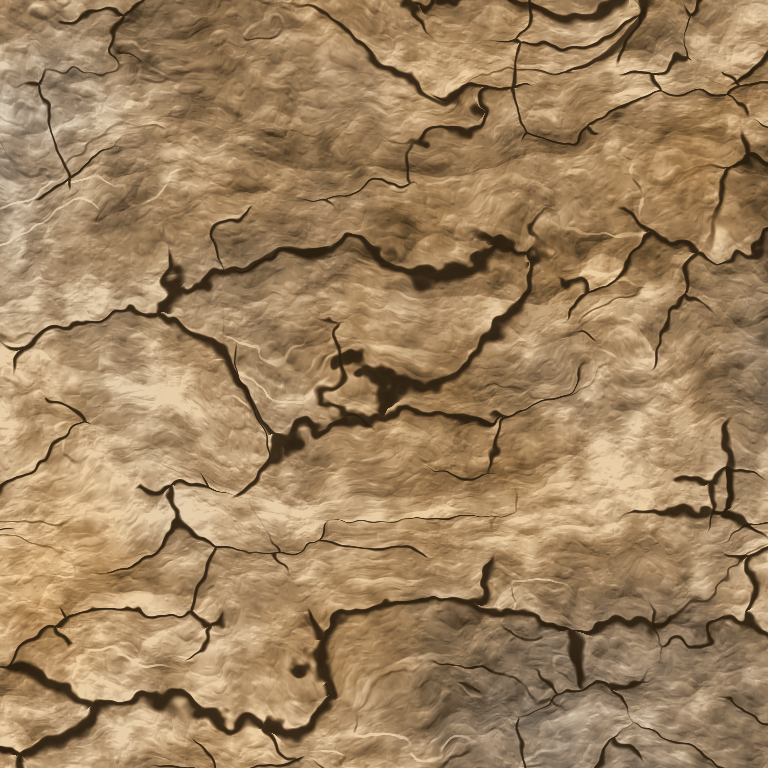
Give the GLSL for this texture, as a WebGL 1 fragment shader.

```glsl
precision highp float;
// Weathered sandstone face: creased, flaking relief lit from above, with
// pale and dark stains. Jagged cracks follow the edges of stretched, warped
// Voronoi plates; a noise mask breaks them up and tapers them.

#define BASE_TONE 0.655
#define RELIEF_GAIN 0.020
#define FLAKE_HEIGHT 0.055
#define PATCH_GAIN 0.45
#define GRAIN_GAIN 0.30
#define PALE_GAIN 0.15
#define STAIN_GAIN 0.09
#define CRACK_WIDTH 0.012
#define CRACK_SLOPE 0.22
#define WARP 0.22

uniform vec2 u_resolution;

const vec3 SHADOW_BROWN = vec3(0.17, 0.12, 0.06);
const vec3 SANDSTONE = vec3(0.65, 0.53, 0.39);
const vec3 PALE_SAND = vec3(0.86, 0.76, 0.62);

float hash(vec2 p) {
  vec3 q = fract(p.xyx * 0.1031);
  q += dot(q, q.yzx + 33.33);
  return fract((q.x + q.y) * q.z);
}

float noise(vec2 p) {
  vec2 i = floor(p), f = fract(p);
  f = f * f * f * (f * (f * 6.0 - 15.0) + 10.0);
  float low = mix(hash(i), hash(i + vec2(1, 0)), f.x);
  float high = mix(hash(i + vec2(0, 1)), hash(i + vec2(1, 1)), f.x);
  return mix(low, high, f.y);
}

const mat2 OCTAVE = mat2(1.6, 1.2, -1.2, 1.6);

float fbm(vec2 p) {
  float sum = 0.0, amp = 0.5;
  for (int i = 0; i < 5; i++) {
    sum += amp * noise(p);
    p = OCTAVE * p + 17.3;
    amp *= 0.5;
  }
  return sum / 0.97;
}

// Creased ground plus thin flakes that rise slowly and break off sharply.
float rockHeight(vec2 p) {
  vec2 q = p * vec2(5.0, 7.0);
  float sum = 0.0, amp = 0.5;
  for (int i = 0; i < 6; i++) {
    float n = noise(q);
    sum += amp * mix(n, abs(2.0 * n - 1.0), 0.4);
    q = OCTAVE * q + 9.1;
    amp *= 0.5;
  }
  float level = fbm(p * vec2(3.0, 5.0) + 51.0) * 6.0;
  float rise = fract(level);
  float flake = rise - smoothstep(0.92, 1.0, rise);
  float flaking = smoothstep(0.45, 0.75, noise(p * 6.0 + 23.0));
  return sum + FLAKE_HEIGHT * flaking * flake;
}

vec2 cellPoint(vec2 cell) {
  return cell + 0.1 + 0.8 * vec2(hash(cell), hash(cell + 71.7));
}

// x: distance to the plate edge, y: upward part of the way to the neighbour,
// z: random value of the plate.
vec3 plateEdge(vec2 p) {
  vec2 home = floor(p), nearCell = home, nearVec = vec2(9.0);
  for (int y = -1; y <= 1; y++)
    for (int x = -1; x <= 1; x++) {
      vec2 cell = home + vec2(x, y);
      vec2 r = cellPoint(cell) - p;
      if (dot(r, r) < dot(nearVec, nearVec)) { nearVec = r; nearCell = cell; }
    }
  vec3 edge = vec3(9.0, 0.0, hash(nearCell + 5.5));
  for (int y = -2; y <= 2; y++)
    for (int x = -2; x <= 2; x++) {
      vec2 r = cellPoint(nearCell + vec2(x, y)) - p;
      vec2 across = r - nearVec;
      if (dot(across, across) > 0.0001) {
        vec2 dir = normalize(across);
        float d = dot(0.5 * (r + nearVec), dir);
        if (d < edge.x) edge.xy = vec2(d, dir.y);
      }
    }
  return edge;
}

// Darkens the tone under each overhang and lights the lip above it.
float addCracks(float tone, vec2 p, vec2 scale, float width, float seed) {
  vec3 edge = plateEdge(p * scale + seed);
  float d = edge.x / scale.y;
  float mask = smoothstep(0.43, 0.75, noise(p * scale * 1.1 + seed * 3.0));
  float under = smoothstep(-0.2, 0.7, edge.y);
  float w = width * mask * mix(0.25, 1.0, under) * (0.3 + noise(p * 14.0 + seed));
  float gap = smoothstep(0.0, 0.4, mask) * (1.0 - smoothstep(w * 0.4, w + 0.0015, d));
  tone += (edge.z - 0.5) * 0.07 * mask;
  tone += mask * (0.08 * (1.0 - under) * exp(-d / 0.008) - 0.13 * under * exp(-d / 0.016));
  return mix(tone, 0.16, 0.9 * gap);
}

void main() {
  vec2 p = gl_FragCoord.xy / min(u_resolution.x, u_resolution.y);
  vec2 bend = vec2(fbm(p * 5.0 + 3.0), fbm(p * 5.0 + 37.0)) - 0.5;

  // Relief light: slope towards a sun above and slightly to the left.
  vec2 q = p + 0.1 * bend;
  vec2 sun = vec2(-0.35, 0.94) * 0.002;
  float slope = (rockHeight(q) - rockHeight(q + sun)) / 0.002;
  float tone = BASE_TONE + clamp(slope * RELIEF_GAIN, -0.27, 0.18);

  // Broad patches, grain, pale crust and dark stains.
  float crumbs = fbm(p * 18.0 + 61.0);
  tone += (fbm(q * 3.0 + 11.0) - 0.5) * PATCH_GAIN;
  tone += (fbm(p * 45.0 + 7.0) - 0.5) * GRAIN_GAIN;
  tone += PALE_GAIN * smoothstep(0.5, 0.7, fbm(q * 3.5 + 29.0)) * smoothstep(0.4, 0.62, crumbs);
  tone -= STAIN_GAIN * smoothstep(0.52, 0.7, fbm(q * 8.0 + 83.0));

  // Long cracks and finer ones, climbing gently to the right.
  float c = cos(CRACK_SLOPE), s = sin(CRACK_SLOPE);
  vec2 along = mat2(c, -s, s, c) * (p + WARP * bend);
  tone = addCracks(tone, along, vec2(2.8, 5.5), CRACK_WIDTH, 4.0);
  tone = addCracks(tone, along, vec2(7.0, 11.0), CRACK_WIDTH * 0.45, 19.0);

  // Tone to colour, with a slight drift between ochre and grey.
  vec3 color = mix(SHADOW_BROWN, SANDSTONE, clamp((tone - 0.17) / 0.48, 0.0, 1.0));
  color = mix(color, PALE_SAND, clamp((tone - 0.65) / 0.21, 0.0, 1.2));
  color += (fbm(p * 2.5 + 43.0) - 0.5) * vec3(0.12, -0.02, -0.2) * smoothstep(0.2, 0.5, tone);
  gl_FragColor = vec4(color, 1.0);
}
```
